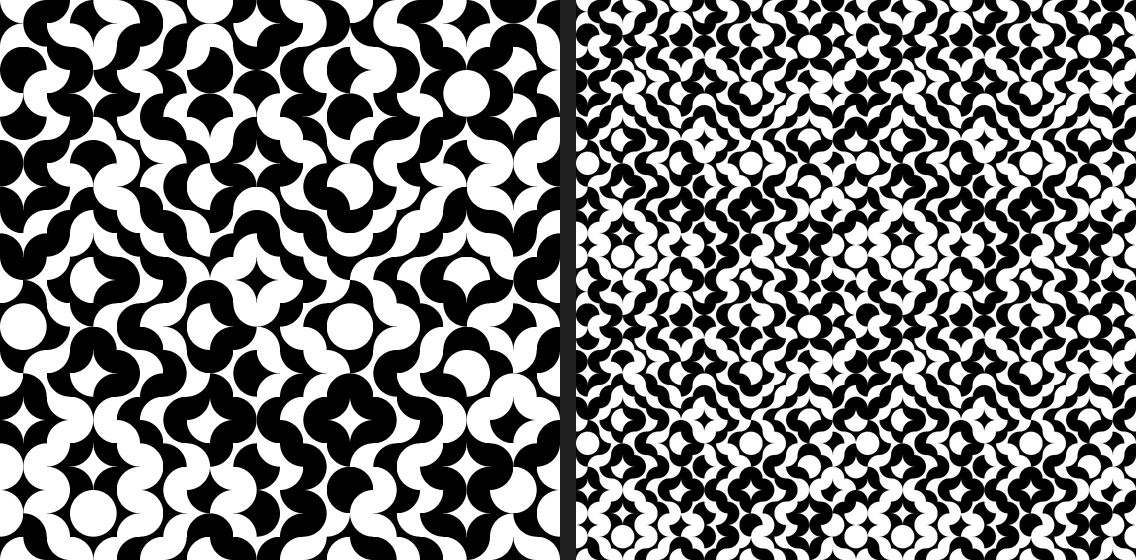
Left, the tile; right, the same tile 2 across and 2 down.
Write a Shadertoy shader that draws this pattern.

```glsl
// Black and white Truchet tiles: 24 by 24 cells of quarter discs whose edge colours always agree.

float hash(vec2 p) {
    return fract(sin(dot(p, vec2(12.9898, 78.233))) * 43758.5453);
}

float randomBit(vec2 p) {
    return step(0.5, hash(p));
}

void mainImage(out vec4 fragColor, in vec2 fragCoord) {
    const float CELLS = 24.0; // even, so the alternating edges wrap
    vec2 p = fragCoord / iResolution.xy * CELLS;
    vec2 cell = mod(floor(p), CELLS);
    vec2 local = fract(p);
    float pixel = CELLS / iResolution.y;

    // Edge colours alternate along each row and column from a random start
    float left = mod(cell.x + randomBit(vec2(cell.y, 31.0)), 2.0);
    float bottom = mod(cell.y + randomBit(vec2(cell.x, 57.0)), 2.0);

    // The disc sits in one of the two corners where like-coloured edges meet
    float flip = randomBit(cell + 3.7);
    vec2 corner = vec2(flip, abs(flip - abs(left - bottom)));
    float discColour = abs(left - flip);

    // Quarter disc of one full cell radius, with a one pixel soft edge
    float dist = length(local - corner) - 1.0;
    float disc = clamp(0.5 - dist / pixel, 0.0, 1.0);
    fragColor = vec4(vec3(mix(1.0 - discColour, discColour, disc)), 1.0);
}
```
